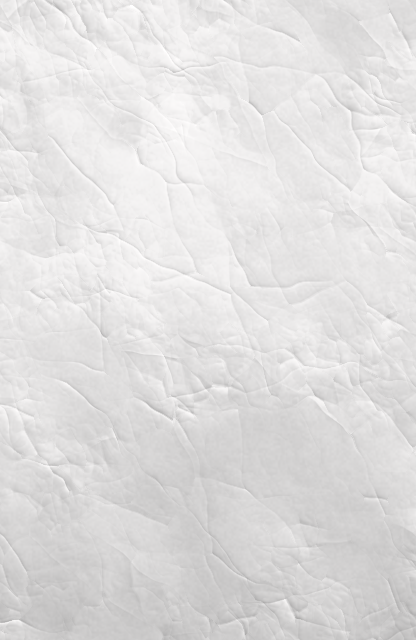
Give the GLSL for this texture, as a Shadertoy shader.

```glsl
const vec2 LIGHT = vec2(0.55, 0.835);

vec2 hash2(vec2 p) {
    vec3 q = fract(p.xyx * vec3(0.1031, 0.1030, 0.0973));
    q += dot(q, q.yzx + 33.33);
    return fract((q.xx + q.yz) * q.zy);
}

float noise(vec2 p) {
    vec2 i = floor(p), f = fract(p);
    f = f * f * (3.0 - 2.0 * f);
    vec2 e = vec2(0, 1);
    return mix(mix(hash2(i).x, hash2(i + e.yx).x, f.x),
               mix(hash2(i + e).x, hash2(i + e.yy).x, f.x), f.y);
}

float fbm(vec2 p) {
    float sum = 0.0, amp = 0.5;
    for (int i = 0; i < 4; i++) {
        sum += amp * noise(p);
        p = mat2(1.6, 1.2, -1.2, 1.6) * p + 7.3;
        amp *= 0.5;
    }
    return sum;
}

// Height of small folded wrinkles
float wrinkles(vec2 p) {
    float sum = 0.0, amp = 0.5;
    p *= 8.0;
    for (int i = 0; i < 4; i++) {
        sum += amp * abs(2.0 * noise(p) - 1.0);
        p = mat2(1.6, 1.2, -1.2, 1.6) * p + 3.7;
        amp *= 0.52;
    }
    return sum;
}

// Brightness of one flat facet, tilting over its area
float facetTone(vec2 id, vec2 offset) {
    vec2 h = hash2(id + 61.0);
    return h.x - 0.5 + 1.1 * dot(offset, hash2(id + 17.0) - 0.5);
}

// x: blended facet tone, y: light and dark flanks of the creases
vec2 facets(vec2 p, float scale, float angle, float seed) {
    float c = cos(angle), s = sin(angle);
    mat2 turn = mat2(c, s, -s, c);
    vec2 stretch = vec2(0.7, 1.3);
    vec2 q = turn * p * scale * stretch + seed;
    vec2 light = turn * LIGHT;
    vec2 base = floor(q), nearId = base, toNear = vec2(0);
    float best = 1e3;
    for (int k = 0; k < 9; k++) {
        vec2 id = base + vec2(k % 3, k / 3) - 1.0;
        vec2 r = id + hash2(id) - q;
        if (dot(r, r) < best) { best = dot(r, r); nearId = id; toNear = r; }
    }
    float tone = facetTone(nearId, -toNear), weight = 1.0, crease = 0.0;
    float pixel = scale / iResolution.x;
    for (int k = 0; k < 25; k++) {
        vec2 id = nearId + vec2(k % 5, k / 5) - 2.0;
        if (k == 12) continue;
        vec2 r = id + hash2(id) - q;
        vec2 normal = normalize(r - toNear);
        float d = dot(0.5 * (r + toNear), normal);
        vec2 edge = hash2(id + nearId + 131.0);
        // Some folds are crisp, others roll over softly
        float blend = exp(-d / mix(0.012, 0.25, edge.x * edge.x));
        tone += blend * facetTone(id, -r);
        weight += blend;
        float flank = exp(-d / (0.0055 * scale)) * smoothstep(0.0, pixel, d);
        crease += flank * dot(normal, light) * (edge.y - 0.3) * (1.0 - 0.7 * edge.x);
    }
    return vec2(tone / weight, crease);
}

void mainImage(out vec4 fragColor, in vec2 fragCoord) {
    vec2 p = fragCoord / iResolution.x;
    float height = fragCoord.y / iResolution.y;

    // Bend the straight folds a little
    vec2 bent = p + 0.06 * (vec2(fbm(p * 5.0), fbm(p * 5.0 + 40.0)) - 0.5);
    bent += 0.01 * (vec2(noise(p * 26.0), noise(p * 26.0 + 9.0)) - 0.5);

    // Overlapping folds, from broad sheets to small crumples
    vec2 broad = facets(bent, 3.4, 0.7, 11.0);
    vec2 middle = facets(bent, 6.5, 0.95, 47.0);
    vec2 small = facets(bent, 12.0, -0.15, 83.0);
    vec2 tiny = facets(bent, 23.0, 1.2, 29.0);
    float crumpled = smoothstep(0.34, 0.58, fbm(p * 4.5 + 21.0));
    float worn = smoothstep(0.25, 0.6, noise(p * 10.0 + 5.0));

    // Brighter towards the top
    float tone = mix(0.795, 0.924, smoothstep(-0.08, 0.8, height));
    tone -= 0.015 * smoothstep(0.85, 1.0, height);
    tone += 0.046 * broad.x + 0.052 * middle.x;
    tone += mix(0.2, 1.0, crumpled) * (0.05 * small.x + 0.03 * tiny.x);
    tone += mix(0.25, 1.0, worn) * (0.36 * broad.y + 0.34 * middle.y);
    tone += mix(0.15, 1.0, crumpled) * (0.29 * small.y + 0.19 * tiny.y);

    // Side light on the wrinkles
    vec2 e = 0.0025 * LIGHT;
    float relief = wrinkles(bent - e) - wrinkles(bent + e);
    tone += relief * mix(0.2, 0.57, crumpled);

    // Mottling and paper grain
    tone += 0.025 * (fbm(p * 12.0) - 0.47);
    tone += 0.022 * (noise(p * 170.0) - 0.5);

    // Keep highlights below pure white
    tone = min(tone, 0.945 + 0.45 * (tone - 0.945));
    fragColor = vec4(clamp(tone * vec3(1.004, 0.998, 0.997), 0.0, 1.0), 1.0);
}
```
